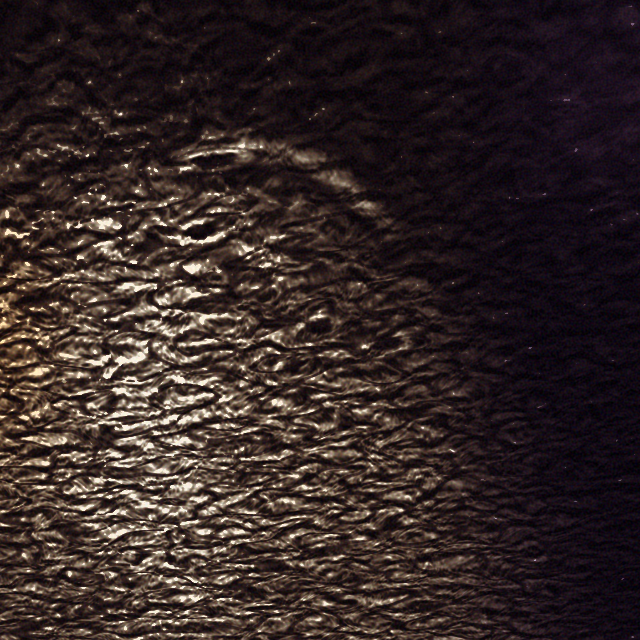
This texture is drawn by a Shadertoy shader. Its source:

```glsl
#define NEAR_RIPPLES 80.0
#define FAR_RIPPLES 26.0
#define RIPPLE_TILT 4.5
#define WARP 0.34
#define RELIEF 0.38
#define CRACK_DEPTH 0.7
#define SPECKLE_GAIN 0.6
#define GLINT_GAIN 0.8
#define GRAIN_SCALE 260.0
#define GRAIN_GAIN 0.075
#define AMBER vec3(1.10, 0.97, 0.78)
#define NIGHT_BLUE vec3(0.78, 0.74, 1.12)

const vec3 TONES[6] = vec3[6](
    vec3(0.06, 0.03, 0.055), vec3(0.19, 0.13, 0.12), vec3(0.33, 0.25, 0.21),
    vec3(0.49, 0.42, 0.35), vec3(0.69, 0.63, 0.56), vec3(0.97, 0.94, 0.88));

// Ring ripples: centre, then horizontal and vertical radius
const vec4 RINGS[5] = vec4[5](
    vec4(0.495, 0.490, 0.030, 0.014), vec4(0.458, 0.430, 0.023, 0.016),
    vec4(0.602, 0.463, 0.034, 0.016), vec4(0.315, 0.637, 0.030, 0.017),
    vec4(0.335, 0.748, 0.045, 0.013));

vec2 gradientAt(vec2 cell) {
    vec3 q = fract(cell.xyx * vec3(0.1031, 0.1030, 0.0973));
    q += dot(q, q.yzx + 33.33);
    float angle = 6.2832 * fract((q.x + q.y) * q.z);
    return vec2(cos(angle), sin(angle));
}

float gradientNoise(vec2 p) {
    vec2 i = floor(p), f = p - i;
    vec2 u = f * f * f * (f * (f * 6.0 - 15.0) + 10.0);
    vec2 e = vec2(1.0, 0.0);
    float low = mix(dot(gradientAt(i), f), dot(gradientAt(i + e), f - e), u.x);
    float high = mix(dot(gradientAt(i + e.yx), f - e.yx),
                     dot(gradientAt(i + 1.0), f - 1.0), u.x);
    return mix(low, high, u.y);
}

float waterHeight(vec2 p) {
    float height = 0.0, amplitude = 1.0;
    for (int i = 0; i < 3; i++) {
        height += amplitude * gradientNoise(p);
        p = p * vec2(2.3, 1.8) + vec2(17.3, 9.1);
        amplitude *= 0.5;
    }
    return height;
}

// Ripples shrink and flatten toward the lower edge
vec2 rippleSpace(vec2 uv) {
    float across = mix(36.0, 24.0, uv.y);
    float up = NEAR_RIPPLES * uv.y - 0.5 * (NEAR_RIPPLES - FAR_RIPPLES) * uv.y * uv.y;
    vec2 p = vec2((uv.x - 0.4) * across, up - RIPPLE_TILT * uv.x);
    vec2 bend = vec2(gradientNoise(p * 0.45 + 40.0), gradientNoise(p * 0.5 + 80.0));
    return p + 2.0 * WARP * bend;
}

float gauss(float x, float width) {
    return exp(-x * x / (width * width));
}

void mainImage(out vec4 fragColor, in vec2 fragCoord) {
    vec2 uv = fragCoord / iResolution.xy;
    vec2 p = rippleSpace(uv);
    vec2 e = vec2(0.0, 0.15);
    float slope = RELIEF * (waterHeight(p + e) - waterHeight(p - e)) / (2.0 * e.y);
    float swell = gradientNoise(uv * vec2(7.0, 11.0) + 5.0);
    float patches = gradientNoise(uv * vec2(15.0, 24.0) + 25.0);
    float speckle = gradientNoise(uv * vec2(125.0, 150.0) + 11.0);

    // Lamp light: a broad pool and a bright column
    float shore = 0.99 - 0.2 * uv.y - 0.42 * uv.y * uv.y + 0.06 * swell;
    float pool = 1.0 - smoothstep(shore - 0.40, shore + 0.03, uv.x);
    pool *= 1.0 - 0.9 * smoothstep(0.5, 0.9, uv.y);
    pool *= mix(0.8, 1.0, smoothstep(0.0, 0.3, uv.y));
    float column = gauss(uv.x - 0.28 + 0.13 * uv.y, 0.13) * gauss(uv.y - 0.31, 0.34);
    float edgeGlow = gauss(uv.x, 0.09) * gauss(uv.y - 0.48, 0.18);
    float farGlow = gauss(uv.x - 0.18, 0.22) * gauss(uv.y - 0.66, 0.16);
    float crestGlow = gauss(uv.x - 0.42, 0.16) * gauss(uv.y - 0.70, 0.09);
    float light = 0.12 + 0.72 * pool + 0.25 * column + 0.15 * crestGlow;
    light *= 1.0 + (0.4 * swell + 0.8 * patches) * smoothstep(0.2, 0.7, uv.y);

    float facet = smoothstep(-0.55, 0.9, slope);
    float ambient = 0.14 * pool + 0.14 * column + 0.12 * crestGlow;
    float tone = light * facet * (1.0 + SPECKLE_GAIN * speckle) + ambient;

    // Long thin cracks between the ripples
    float seam = gradientNoise(p * vec2(0.42, 0.62) + 130.0);
    float crack = 1.0 - smoothstep(0.03, 0.13, abs(seam + 0.04));
    tone *= 1.0 - CRACK_DEPTH * crack;

    // Curved wave crest with a dark hollow under it
    float crestY = 0.775 - 2.3 * (uv.x - 0.37) * (uv.x - 0.37) + 0.018 * swell;
    float crestSpan = smoothstep(0.25, 0.31, uv.x) * (1.0 - smoothstep(0.58, 0.67, uv.x));
    float crest = gauss(uv.y - crestY + 0.006 * slope, 0.016) * crestSpan;
    float hollow = gauss(uv.y - crestY + 0.036, 0.014) * crestSpan;
    float shade = gauss(uv.y - crestY - 0.05, 0.03) * smoothstep(0.42, 0.52, uv.x) * crestSpan;
    tone = tone * (1.0 - 0.75 * hollow) * (1.0 - 0.7 * shade) + crest * (0.1 + 0.4 * facet);

    // Broken rings around dark pits
    for (int i = 0; i < 5; i++) {
        vec2 q = (uv - RINGS[i].xy) / RINGS[i].zw;
        q.y -= 0.3 * q.x;
        float radius = length(q) + 0.16 * slope;
        float pit = 1.0 - smoothstep(0.5, 0.9, radius);
        float rim = gauss(radius - 1.1, 0.22);
        tone = tone * (1.0 - 0.8 * pit) * (1.0 - 0.5 * gauss(radius - 1.6, 0.2));
        tone += rim * (0.1 + 0.38 * facet);
    }

    // Small glints gather in the column and thin out in the dark
    float spark = slope + 1.2 * speckle + 0.4 * patches;
    float glint = smoothstep(0.55, 0.9, spark);
    float reach = 0.9 * column + 0.2 * edgeGlow + 0.6 * farGlow + 0.1 * pool;
    tone += GLINT_GAIN * glint * reach;
    float rareGlint = smoothstep(1.05, 1.3, spark);
    tone += 0.45 * rareGlint * (1.0 - 0.5 * pool);

    // Tone ramp
    float rampPos = clamp(tone, 0.0, 1.0) * 5.0;
    int index = min(int(rampPos), 4);
    vec3 color = mix(TONES[index], TONES[index + 1], rampPos - float(index));
    color *= mix(0.6, 1.0, smoothstep(-0.6, 0.0, slope));

    // Amber left, blue right, violet haze above
    float amber = 0.8 * gauss(uv.x, 0.09) * gauss(uv.y - 0.47, 0.2) + 0.15 * pool * (1.0 - column);
    color *= mix(vec3(1.0), AMBER, clamp(amber, 0.0, 1.0));
    color *= mix(vec3(1.0), NIGHT_BLUE, smoothstep(0.58, 0.9, uv.x) * (1.0 - pool));
    float haze = gauss(uv.x - 0.97, 0.18) * gauss(uv.y - 0.86, 0.17);
    color += vec3(0.06, 0.035, 0.055) * haze * (0.8 + patches);

    // Night grain
    vec2 g = uv * GRAIN_SCALE;
    vec3 grain = vec3(gradientNoise(g), gradientNoise(g + 31.7), gradientNoise(g + 73.1));
    color += GRAIN_GAIN * grain * vec3(1.1, 0.8, 1.2);

    fragColor = vec4(clamp(color, 0.0, 1.0), 1.0);
}
```
